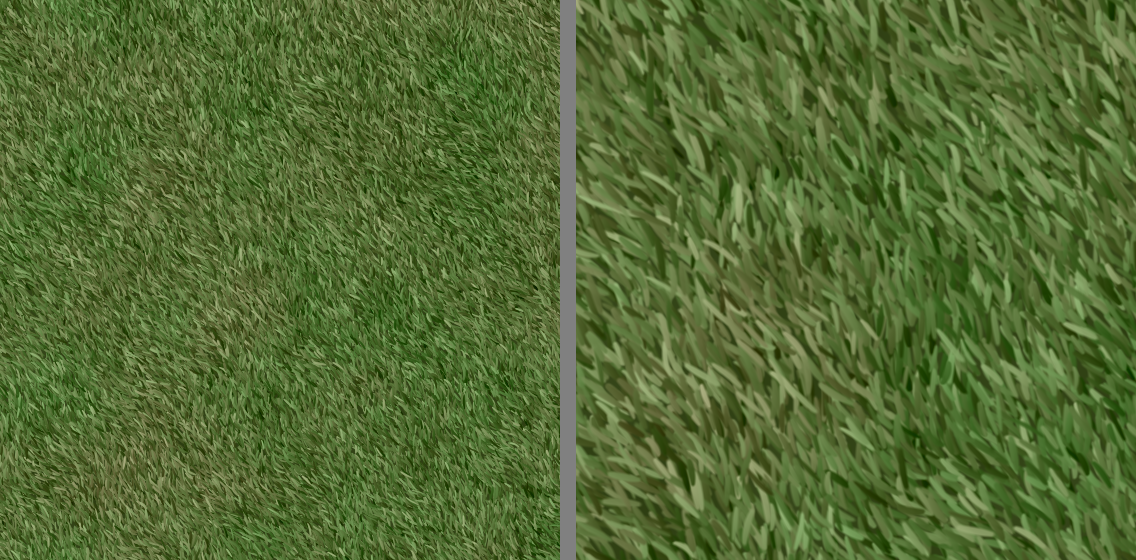
Left: the whole. Right: its middle third, enlarged.
Reproduce this texture procedurally as a WebGL 1 fragment shader.

```glsl
precision highp float;
// Short mown grass seen from above: many thin, soft blades that mostly lean
// up and to the left. Jittered grids of tapered blades are painted in layers,
// with slow noise bending their direction and varying light and dryness.

uniform vec2 u_resolution;

#define LAYERS 10
#define CELLS 62.0
#define BLADE_HALF_LENGTH 0.0150
#define BLADE_HALF_WIDTH 0.0021
#define EDGE_SOFTNESS 0.0011
#define LEAN_ANGLE 2.12
#define LEAN_SPREAD 1.10
#define SHADE_RANGE 0.27
#define GRASS vec3(0.350, 0.447, 0.220)
#define SOIL vec3(0.190, 0.255, 0.080)
#define DRY_TINT vec3(0.085, 0.005, 0.050)

vec4 hash4(vec3 seed) {
  vec4 q = fract(seed.xyzx * vec4(0.1031, 0.1030, 0.0973, 0.1099));
  q += dot(q, q.wzxy + 33.33);
  return fract((q.xxyz + q.yzzw) * q.zywx);
}

float valueNoise(vec2 p, float seed) {
  vec2 cell = floor(p);
  vec2 f = fract(p);
  f = f * f * (3.0 - 2.0 * f);
  float a = hash4(vec3(cell, seed)).x;
  float b = hash4(vec3(cell + vec2(1.0, 0.0), seed)).x;
  float c = hash4(vec3(cell + vec2(0.0, 1.0), seed)).x;
  float d = hash4(vec3(cell + vec2(1.0, 1.0), seed)).x;
  return mix(mix(a, b, f.x), mix(c, d, f.x), f.y);
}

// Two octaves, centred on zero
float patches(vec2 p, float seed) {
  return 0.65 * valueNoise(p, seed) + 0.35 * valueNoise(p * 2.3 + 7.0, seed) - 0.5;
}

// Paints one layer of blades over the colour below it
vec3 paintLayer(vec3 below, vec2 uv, float layer, float bend, float dryness, float soft) {
  vec3 color = below;
  vec2 shift = hash4(vec3(layer, 3.0, 9.0)).xy;
  vec2 grid = uv * CELLS + shift + 20.0;
  vec2 home = floor(grid);
  float height = layer / float(LAYERS);

  for (int y = -1; y <= 1; y++) {
    for (int x = -1; x <= 1; x++) {
      vec2 cell = home + vec2(float(x), float(y));
      vec4 shape = hash4(vec3(cell, layer + 11.0));
      vec4 look = hash4(vec3(cell, layer + 53.0));

      // Blade frame: "along" runs from root (-1) to tip (+1)
      float angle = LEAN_ANGLE + bend + (shape.z - 0.5) * LEAN_SPREAD;
      vec2 axis = vec2(cos(angle), sin(angle));
      vec2 offset = (grid - cell - shape.xy) / CELLS;
      float halfLength = BLADE_HALF_LENGTH * mix(0.5, 1.0, shape.w);
      float along = dot(offset, axis) / halfLength;
      float across = dot(offset, vec2(-axis.y, axis.x));
      across += (look.w - 0.5) * 0.003 * along * along;

      float taper = sqrt(max(1.0 - along * along, 0.0));
      float width = BLADE_HALF_WIDTH * mix(0.6, 1.1, look.z) * taper;
      float cover = 1.0 - smoothstep(width - soft, width + soft, abs(across));
      cover *= smoothstep(1.0, 0.75, abs(along)) * 0.92;

      // Random shade, brighter tips, one lit side, darker lower layers
      float shade = (look.x + look.y - 1.0) * SHADE_RANGE;
      shade += 0.035 * along + 10.0 * across + 0.07 * (height - 0.72);
      float dry = (fract(look.x * 37.0 + look.z) - 0.5) * 1.1 + dryness;
      color = mix(color, GRASS + shade + DRY_TINT * dry, cover);
    }
  }
  return color;
}

void main() {
  float side = min(u_resolution.x, u_resolution.y);
  vec2 uv = gl_FragCoord.xy / side;
  float soft = max(EDGE_SOFTNESS, 0.6 / side);

  // Slow fields shared by all blades
  float bend = patches(uv * 11.0 + 4.0, 2.0) * 1.3;
  float dryness = patches(uv * 7.0 + 30.0, 5.0) * 1.5;
  float light = patches(uv * 13.0 + 60.0, 8.0) * 0.07;

  vec3 color = SOIL;
  for (int i = 0; i < LAYERS; i++) {
    color = paintLayer(color, uv, float(i), bend, dryness, soft);
  }
  gl_FragColor = vec4(clamp(color + light, 0.0, 1.0), 1.0);
}
```
